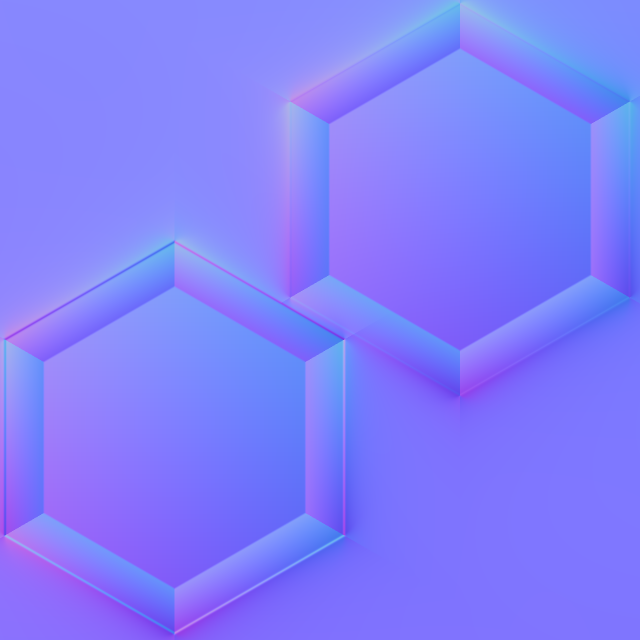
Give the GLSL for this texture map, as a Shadertoy shader.

```glsl
// Tangent-space normal map of two bevelled hexagonal panels on a soft plate.
// Each hexagon is folded into six faces; every face yields a 2D tilt that
// varies across and along the bevel, then the summed tilt is coded as colour.

#define OUTER_APOTHEM 0.2650
#define INNER_APOTHEM 0.2044
#define RIM_TILT 0.15
#define RIM_TWIST 0.21
#define FOOT_TILT 0.12
#define FOOT_TWIST 0.06
#define GLOW_WIDTH 0.021
#define HALO_WIDTH 0.110
#define LINE_WIDTH 0.0020
#define SAMPLES 2

const float SECTOR = 1.04719755;
const vec2 UPPER_CENTER = vec2(0.7188, 0.6882);
const vec2 LOWER_CENTER = vec2(0.2728, 0.3164);

// Red falls to the right, green rises upward.
vec2 toTilt(vec2 direction) { return direction * vec2(-1.0, 1.0); }

// Adds one hexagon to the tilt field; seam sets the strength of its edge line.
vec2 addHexagon(vec2 tilt, vec2 p, float seam, float pixel) {
    // Fold into the nearest face
    float angle = round(atan(p.y, p.x) / SECTOR) * SECTOR;
    vec2 normal = vec2(cos(angle), sin(angle));
    vec2 tangent = vec2(normal.y, -normal.x);
    float reach = dot(p, normal);
    float along = dot(p, tangent) / max(reach * tan(SECTOR * 0.5), 1e-4);
    float dist = reach - OUTER_APOTHEM;
    vec2 slope = toTilt(normal);
    vec2 twist = toTilt(tangent) * along;

    // Glow and wide halo outside the rim
    float away = max(dist, 0.0);
    float cornerFade = 1.0 - smoothstep(1.0 - min(0.8, 12.0 * away), 1.001, abs(along));
    vec2 glow = (slope * RIM_TILT + twist * RIM_TWIST * cornerFade)
              * 0.8 * exp(-away / GLOW_WIDTH);
    vec2 halo = toTilt(normalize(p + 1e-5)) * 0.07 * exp(-away / HALO_WIDTH);
    vec2 outside = tilt + glow + halo;

    // Bevel, turning from the rim to the foot
    float depth = clamp(-dist / (OUTER_APOTHEM - INNER_APOTHEM), 0.0, 1.0);
    vec2 rim = slope * RIM_TILT + twist * RIM_TWIST;
    vec2 foot = -slope * FOOT_TILT + twist * FOOT_TWIST;
    vec2 bevel = mix(rim, foot, depth);

    // Concave inner panel
    vec2 panel = toTilt(p) * vec2(0.62, 0.56) + vec2(0.0, -0.015);
    float panelMask = smoothstep(0.002, -0.002, reach - INNER_APOTHEM);
    vec2 inside = mix(bevel, panel, panelMask);

    // Thin groove that tilts against the rim
    vec2 result = mix(outside, inside, smoothstep(pixel, -pixel, dist));
    float groove = exp(-dist * dist / (LINE_WIDTH * LINE_WIDTH));
    return result - slope * seam * groove;
}

vec3 normalColor(vec2 uv, float pixel) {
    // Gentle tilt of the base plate
    vec2 tilt = vec2(0.015, -0.005) + vec2(-0.03, 0.07) * (uv - 0.5);
    tilt = addHexagon(tilt, uv - UPPER_CENTER, 0.07, pixel);
    tilt = addHexagon(tilt, uv - LOWER_CENTER, 0.32, pixel);
    float height = 1.0 - 1.3 * dot(tilt, tilt);
    return vec3(0.5 + tilt, height);
}

void mainImage(out vec4 fragColor, in vec2 fragCoord) {
    float pixel = 0.5 / iResolution.y;
    vec3 color = vec3(0.0);

    // Supersampling keeps the bevel corners clean
    for (int j = 0; j < SAMPLES; j++) {
        for (int i = 0; i < SAMPLES; i++) {
            vec2 offset = (vec2(i, j) + 0.5) / float(SAMPLES) - 0.5;
            vec2 uv = (fragCoord + offset) / iResolution.xy;
            color += normalColor(uv, pixel);
        }
    }
    color /= float(SAMPLES * SAMPLES);
    fragColor = vec4(clamp(color, 0.0, 1.0), 1.0);
}
```
